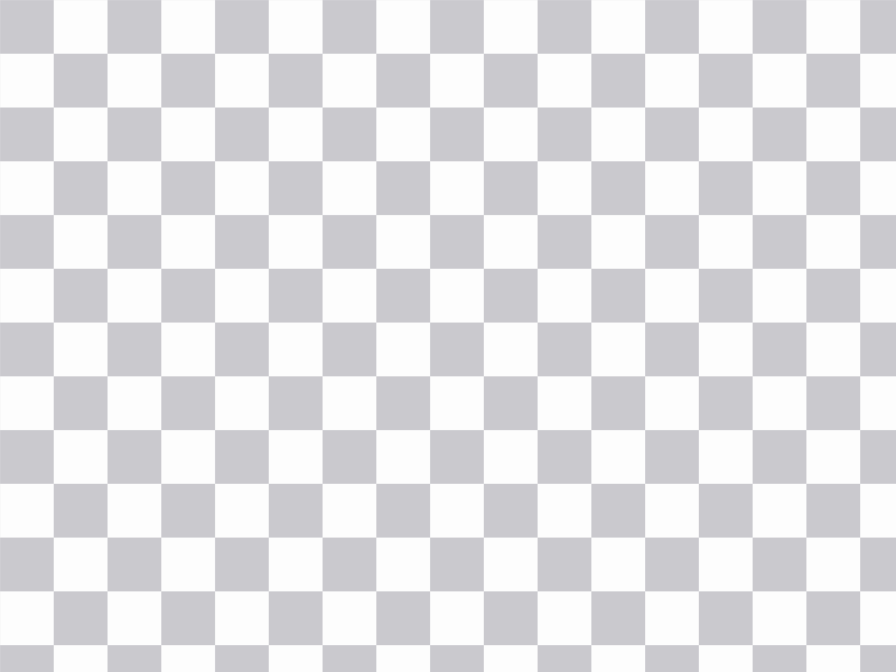
A WebGL 2 fragment shader for this pattern:

```glsl
#version 300 es
precision highp float;

uniform vec2 u_resolution;
out vec4 fragColor;

// Smoothed square wave: +1 on even cells, -1 on odd cells
vec2 squareWave(vec2 p, float pixel) {
    vec2 edgeDistance = 0.5 - abs(mod(p + 0.5, 2.0) - 1.0);
    return clamp(edgeDistance / (0.6 * pixel), -1.0, 1.0);
}

void main() {
    // Cells counted from the top left, 12.5 to the canvas height
    float cellsPerPixel = 12.5 / u_resolution.y;
    vec2 cell = vec2(gl_FragCoord.x, u_resolution.y - gl_FragCoord.y) * cellsPerPixel;

    // Checkerboard as the product of the two waves
    vec2 wave = squareWave(cell, cellsPerPixel);
    float grayAmount = 0.5 + 0.5 * wave.x * wave.y;

    vec3 white = vec3(0.992, 0.992, 0.992);
    vec3 gray = vec3(0.791, 0.788, 0.808);
    fragColor = vec4(mix(white, gray, grayAmount), 1.0);
}
```
